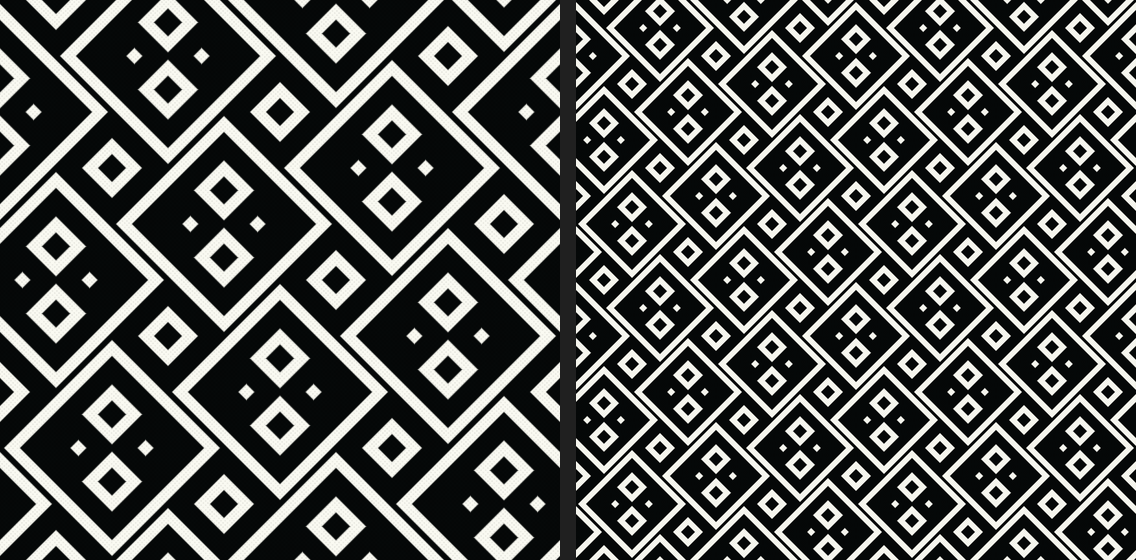
Left, the tile; right, the same tile 2 across and 2 down.
Reproduce this pattern procedurally as a WebGL 2 fragment shader.

```glsl
#version 300 es
precision highp float;
// Cream diamond frames in a tilted lattice, holding rings and dots, on near-black.

uniform vec2 u_resolution;
out vec4 fragColor;

const float TAU = 6.2831853;
const float UNITS = 10.0;            // lattice units across the canvas
const vec2 STEP_A = vec2(1.0, -3.0); // perpendicular lattice steps; ten cells
const vec2 STEP_B = vec2(3.0, 1.0);  // fill the canvas and wrap on both axes
const vec2 FRAME_CENTER = vec2(4.0, 6.0);
const vec2 GAP_CENTER = vec2(6.0, 5.0);

const vec3 INK = vec3(0.02, 0.03, 0.03);
const vec3 CREAM = vec3(0.98, 0.98, 0.95);
const vec3 CREAM_SHADE = vec3(0.92, 0.92, 0.89);

// Signed distance to a solid diamond with the given half diagonal.
float diamond(vec2 p, float radius) {
    return (abs(p.x) + abs(p.y) - radius) * 0.70710678;
}

// Diamond outline between two half diagonals.
float diamondRing(vec2 p, float inner, float outer) {
    return max(diamond(p, outer), -diamond(p, inner));
}

float smallRing(vec2 p) {
    return diamondRing(p, 0.25, 0.535);
}

// Large frame with two stacked rings and a dot on either side.
float framedMotif(vec2 p) {
    float frame = diamondRing(p, 1.645, 1.928);
    float rings = smallRing(vec2(p.x, abs(p.y) - 0.6));
    float dots = diamond(vec2(abs(p.x) - 0.6, p.y), 0.143);
    return min(frame, min(rings, dots));
}

// Offset from the nearest lattice point.
vec2 latticeCell(vec2 p) {
    vec2 index = round(vec2(dot(p, STEP_A), dot(p, STEP_B)) / UNITS);
    return p - index.x * STEP_A - index.y * STEP_B;
}

float pattern(vec2 p) {
    float dist = smallRing(latticeCell(p - GAP_CENTER));
    vec2 cell = latticeCell(p - FRAME_CENTER);
    // Frame corners reach into the neighbouring cells.
    for (int i = -1; i <= 1; i++) {
        for (int j = -1; j <= 1; j++) {
            vec2 shift = float(i) * STEP_A + float(j) * STEP_B;
            dist = min(dist, framedMotif(cell - shift));
        }
    }
    return dist;
}

// Fine woven dots, a whole number of threads per canvas.
float weave(vec2 uv, float threads) {
    vec2 wave = cos(TAU * threads * uv);
    return 0.5 + 0.5 * wave.x * wave.y;
}

void main() {
    vec2 uv = gl_FragCoord.xy / u_resolution;
    float edge = 0.9 * UNITS / min(u_resolution.x, u_resolution.y);
    float coverage = 1.0 - smoothstep(-edge, edge, pattern(uv * UNITS));

    float thread = weave(uv, 128.0);
    vec3 cloth = mix(CREAM_SHADE, CREAM, smoothstep(0.1, 0.6, thread));
    vec3 ground = INK + 0.008 * (thread - 0.5);
    fragColor = vec4(mix(ground, cloth, coverage), 1.0);
}
```
